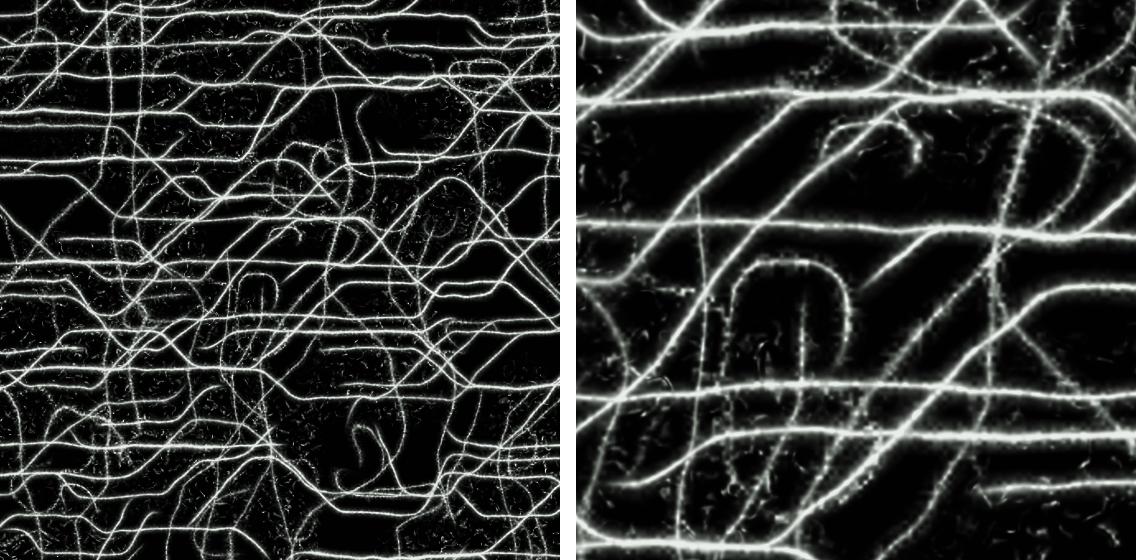
Left: the whole. Right: its middle third, enlarged.
A Shadertoy shader for this pattern:

```glsl
const int ACROSS = 38;          // strands running left to right
const int UPRIGHT = 18;         // fainter strands running bottom to top
const int LOOPS = 22;           // faint rounded hooks
const float CELL = 0.215;       // mean length between two bends
const float BEND = 0.014;       // softness of a bend
const float LEVEL_STEP = 0.033; // spacing of the shared rows
const float WANDER = 0.23;      // how far a strand leaves its own row
const float DRIFT = 0.12;       // overall upward tilt
const float CORE = 0.0021;      // radius of the white thread
const float HALO = 0.0044;      // falloff of the grainy glow
const float HALO_FLOOR = 0.07;  // cuts the far tail of the glow
const float PEAK = 0.93;        // brightest level
const float CRUMB_GRID = 74.0;
const float GRAIN_SCALE = 340.0;
const vec3 BACKGROUND = vec3(0.004);
const vec3 GLOW_TINT = vec3(0.94, 1.0, 0.94);
const vec3 THREAD_TINT = vec3(0.98, 1.0, 0.98);

float hash(vec2 p) {
    vec3 q = fract(p.xyx * 0.1031);
    q += dot(q, q.yzx + 33.33);
    return fract((q.x + q.y) * q.z);
}

float noise(vec2 p) {
    vec2 i = floor(p), f = fract(p);
    f = f * f * (3.0 - 2.0 * f);
    vec2 e = vec2(0.0, 1.0);
    return mix(mix(hash(i), hash(i + e.yx), f.x),
               mix(hash(i + e.xy), hash(i + e.yy), f.x), f.y);
}

// Two-channel noise around zero, used to bend space
vec2 sway(vec2 p) {
    return vec2(noise(p), noise(p + 57.0)) - 0.5;
}

// Rounded max(t, 0) in x, its derivative in y
vec2 softRamp(float t) {
    float k = clamp(t + BEND, 0.0, 2.0 * BEND);
    return vec2(max(t - BEND, 0.0) + k * k / (4.0 * BEND), k / (2.0 * BEND));
}

// Height of a strand at a knot, snapped to uneven rows so that strands merge
float knotLevel(float base, float id, float knot, float x) {
    float y = base + DRIFT * x + WANDER * (hash(vec2(knot, id + 5.5)) - 0.5);
    float row = floor(y / LEVEL_STEP);
    return (row + 0.8 * hash(vec2(row + 90.0, 3.7))) * LEVEL_STEP;
}

// Thread with a grainy halo at distance d
float glow(float d, float grain) {
    float radius = max(CORE, 0.7 / iResolution.y);
    float halo = max(exp(-d / HALO) - HALO_FLOOR, 0.0);
    return 0.6 * exp(-d * d / (radius * radius)) + 0.52 * grain * halo;
}

// Level runs joined by slanted ramps; returns distance and strength
vec2 strand(vec2 p, float id, float base, float missing) {
    float cell = CELL * mix(0.8, 1.4, hash(vec2(id, 1.3)));
    float shift = 8.0 * hash(vec2(id, 2.9)) + 3.0;
    float x = p.x / cell + shift, knot = floor(x), t = (x - knot) * cell;
    float from = knotLevel(base, id, knot, (knot - shift) * cell);
    float to = knotLevel(base, id, knot + 1.0, (knot + 1.0 - shift) * cell);
    float steep = hash(vec2(knot, id + 17.1)) > 0.8 ? 2.0 : 1.0;
    float run = clamp(abs(to - from) / steep, 0.001, cell - 2.0 * BEND);
    float start = BEND + hash(vec2(knot, id + 29.3)) * (cell - run - 2.0 * BEND);
    vec2 ramp = (to - from) / run * (softRamp(t - start) - softRamp(t - start - run));
    float d = abs(p.y - from - ramp.x) / sqrt(1.0 + ramp.y * ramp.y);
    vec2 alive = vec2(hash(vec2(knot, id + 41.7)), hash(vec2(knot + 1.0, id + 41.7)));
    alive = step(missing, alive) * mix(vec2(0.5), vec2(1.05), sqrt(alive));
    return vec2(d, mix(alive.x, alive.y, smoothstep(0.44, 0.56, t / cell)));
}

// Tiny curved flecks scattered in patches
float crumbs(vec2 p) {
    vec2 g = p * CRUMB_GRID + 1.1 * sway(p * CRUMB_GRID * 1.3);
    vec2 home = floor(g);
    float light = 0.0;
    for (int j = -1; j <= 1; j++)
    for (int i = -1; i <= 1; i++) {
        vec2 c = home + vec2(i, j);
        vec2 centre = c + vec2(hash(c + 11.0), hash(c + 47.0));
        float angle = 6.2832 * hash(c + 71.0);
        vec2 dir = vec2(cos(angle), sin(angle)), q = g - centre;
        float reach = 0.6 * pow(hash(c + 83.0), 2.0);
        float d = length(q - dir * clamp(dot(q, dir), -reach, reach));
        float patchy = smoothstep(0.28, 0.62, noise(centre * 0.13 + 20.0));
        light = max(light, patchy * hash(c + 97.0) * exp(-d * d * 42.0));
    }
    return light;
}

void mainImage(out vec4 fragColor, in vec2 fragCoord) {
    vec2 uv = fragCoord / iResolution.y;
    float speck = noise(uv * GRAIN_SCALE);
    float grain = mix(0.45, 1.5, speck), coarse = 2.4 * speck * speck + 0.15;
    vec2 p = uv + 0.014 * sway(uv * 11.0) + 0.004 * sway(uv * 42.0);
    vec2 bent = p + 0.07 * sway(uv * 6.0 + 13.0);
    float dark = 1.0;

    // Bright strands across, then fainter winding upright ones
    for (int i = 0; i < ACROSS + UPRIGHT; i++) {
        bool across = i < ACROSS;
        float id = float(i) * 7.0 + 2.0;
        float order = across ? float(i) / float(ACROSS) : float(i - ACROSS) / float(UPRIGHT);
        float base = mix(-0.15, 1.05, order + 0.03 * hash(vec2(id, 6.1)));
        vec2 s = strand(across ? p : bent.yx, id, base, across ? 0.2 : 0.48);
        float light = s.y * glow(s.x, across ? grain : coarse);
        dark *= 1.0 - min(light * (across ? 1.0 : 0.62), 1.0);
    }

    // Open rounded loops
    for (int i = 0; i < LOOPS; i++) {
        vec2 k = vec2(float(i) * 3.0, 61.0);
        vec2 q = bent - vec2(hash(k), hash(k + 9.0));
        vec2 size = mix(vec2(0.02), vec2(0.08, 0.055), vec2(hash(k + 19.0), hash(k + 27.0)));
        float corner = 0.9 * min(size.x, size.y);
        vec2 e = abs(q) - size + corner;
        float d = abs(length(max(e, 0.0)) + min(max(e.x, e.y), 0.0) - corner);
        float angle = 6.2832 * hash(k + 35.0);
        float open = smoothstep(-0.02, 0.01, dot(q, vec2(cos(angle), sin(angle))));
        float strength = mix(0.4, 0.85, hash(k + 43.0));
        dark *= 1.0 - min(strength * open * glow(d, coarse), 1.0);
    }

    // Broken curly filaments along noise contours, and crumbs
    float field = noise(p * 15.0 + 30.0);
    vec2 slope = vec2(noise(p * 15.0 + vec2(30.02, 30.0)), noise(p * 15.0 + vec2(30.0, 30.02))) - field;
    float curl = abs(field - 0.5) / (15.0 * max(length(slope) / 0.02, 0.4));
    float broken = smoothstep(0.46, 0.64, noise(p * 10.0 + 70.0));
    dark *= 1.0 - min(0.42 * broken * coarse * exp(-curl * curl / (CORE * CORE * 2.0)), 1.0);
    dark *= 1.0 - min(0.5 * coarse * crumbs(uv), 1.0);

    float light = PEAK * (1.0 - dark);
    vec3 tint = mix(GLOW_TINT, THREAD_TINT, smoothstep(0.3, 0.8, light));
    fragColor = vec4(BACKGROUND + light * tint, 1.0);
}
```
